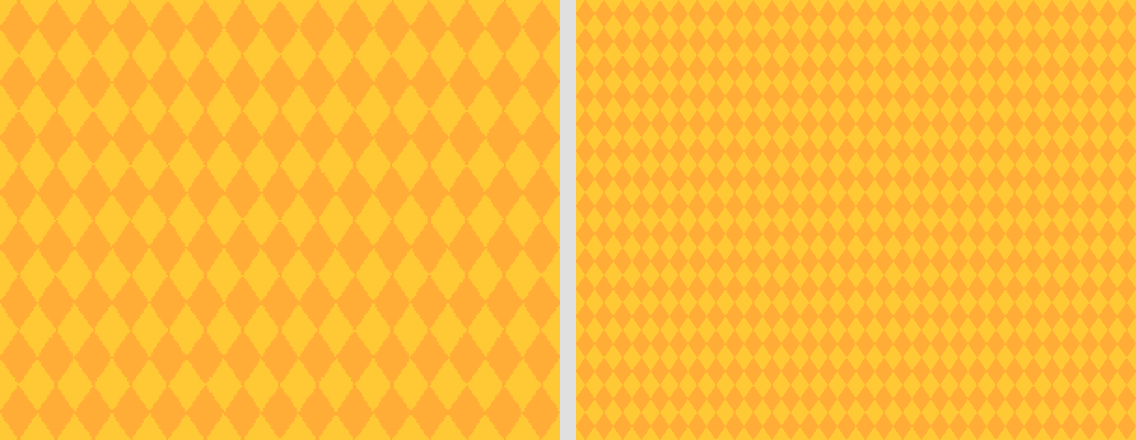
Left, the tile; right, the same tile 2 across and 2 down.
Write a Shadertoy shader that draws this pattern.

```glsl
// Seamless harlequin lattice of orange diamonds on yellow, with finely stepped edges.

const vec2 REPEATS = vec2(15.0, 8.0);          // diamonds across and down
const vec2 STEPS = vec2(20.0, 29.0);           // edge steps per diamond
const vec3 YELLOW = vec3(1.00, 0.79, 0.21);
const vec3 ORANGE = vec3(1.00, 0.68, 0.21);
const float RADIUS = 0.512;                    // just over half a cell, so tips touch
const float RAGGEDNESS = 0.022;                // uneven edge, in cells

// Sine-free hash of a lattice point, 0 to 1
float hash(vec2 p) {
    vec3 q = fract(vec3(p.xyx) * 0.1031);
    q += dot(q, q.yzx + 33.33);
    return fract((q.x + q.y) * q.z);
}

// Signed measure of a diamond: negative inside
float diamond(vec2 p, float radius) {
    return abs(p.x) + abs(p.y) - radius;
}

// 1 where a block is orange, 0 where it is yellow; wraps over the canvas
float blockFill(vec2 block, vec2 grid) {
    vec2 id = mod(block, grid);
    vec2 local = fract((id + 0.5) / STEPS) - 0.5;
    float jitter = (hash(id) - 0.5) * RAGGEDNESS;
    return step(diamond(local, RADIUS + jitter), 0.0);
}

// Box-filtered blocks: blends only across the block borders under one pixel
float smoothFill(vec2 p, vec2 grid, vec2 pixel) {
    vec2 border = floor(p + 0.5);
    vec2 blend = clamp((p - border) / pixel + 0.5, 0.0, 1.0);
    float below = mix(blockFill(border - 1.0, grid),
                      blockFill(border + vec2(0.0, -1.0), grid), blend.x);
    float above = mix(blockFill(border + vec2(-1.0, 0.0), grid),
                      blockFill(border, grid), blend.x);
    return mix(below, above, blend.y);
}

void mainImage(out vec4 fragColor, in vec2 fragCoord) {
    vec2 grid = REPEATS * STEPS;
    vec2 pixel = min(grid / iResolution.xy, 1.0);
    vec2 p = fragCoord / iResolution.xy * grid;
    fragColor = vec4(mix(YELLOW, ORANGE, smoothFill(p, grid, pixel)), 1.0);
}
```
